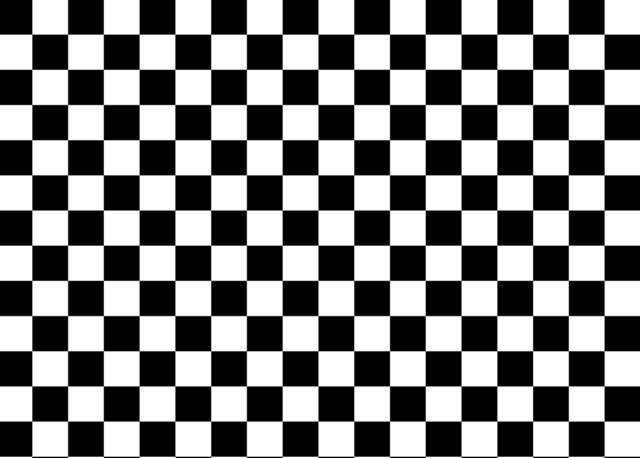
This pattern is drawn by a WebGL 2 fragment shader. Its source:

```glsl
#version 300 es
precision highp float;

#define CELL_SIZE vec2(0.05589, 0.0768)
#define FIRST_EDGE vec2(0.0505, 0.0757)
#define EDGE_SOFTNESS 0.0011
#define BLACK vec3(0.005)
#define WHITE vec3(1.0)

uniform vec2 u_resolution;
out vec4 fragColor;

// Signed distance to the nearest cell edge, positive in even cells
vec2 stripeDistance(vec2 cell) {
    return 0.5 - abs(mod(cell + 0.5, 2.0) - 1.0);
}

void main() {
    // Cells are counted from the top left corner
    vec2 uv = gl_FragCoord.xy / u_resolution;
    vec2 fromTopLeft = vec2(uv.x, 1.0 - uv.y);
    vec2 cell = (fromTopLeft - FIRST_EDGE) / CELL_SIZE + 1.0;

    // Edge half width in canvas widths, never below half a pixel
    float halfEdge = max(EDGE_SOFTNESS, 0.5 / u_resolution.x);
    vec2 canvasSize = vec2(1.0, u_resolution.y / u_resolution.x);
    vec2 edgeDistance = stripeDistance(cell) * CELL_SIZE * canvasSize;
    vec2 stripes = clamp(edgeDistance / halfEdge, -1.0, 1.0);

    // Stripes of equal sign cross in a black square
    float whiteness = 0.5 - 0.5 * stripes.x * stripes.y;
    fragColor = vec4(mix(BLACK, WHITE, whiteness), 1.0);
}
```
